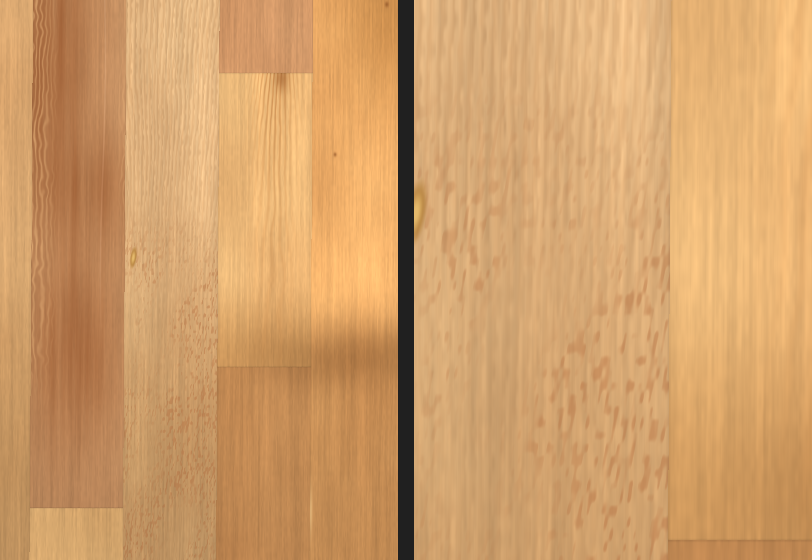
Left, the full canvas; right, a detail of the centre.
A Shadertoy shader for this texture:

```glsl
float hash(vec2 p) {
    p = fract(p * vec2(0.1031, 0.1137));
    p += dot(p, p.yx + 33.33);
    return fract((p.x + p.y) * p.x * 7.31);
}

float noise(vec2 p) {
    vec2 i = floor(p), f = fract(p);
    f = f * f * (3.0 - 2.0 * f);
    return mix(mix(hash(i), hash(i + vec2(1, 0)), f.x),
               mix(hash(i + vec2(0, 1)), hash(i + vec2(1, 1)), f.x), f.y);
}

float fbm(vec2 p) {
    float sum = 0.0, gain = 0.53;
    for (int i = 0; i < 4; i++) {
        sum += gain * noise(p);
        p = p * 2.03 + 17.7;
        gain *= 0.5;
    }
    return sum;
}

float blob(vec2 p, vec2 center, vec2 radius) {
    vec2 d = (p - center) / radius;
    return exp(-dot(d, d));
}

// Soft growth rings, 0 to 1
float rings(float phase) {
    return 0.5 + 0.5 * sin(6.2832 * phase);
}

void mainImage(out vec4 fragColor, in vec2 fragCoord) {
    vec2 uv = fragCoord / iResolution.xy, px = 1.0 / iResolution.xy;

    // Leaning columns, with end joints that differ by column
    float y = uv.y;
    float across = (uv.x + 0.009 * (1.0 - y) - 0.083) / 0.2345;
    float column = floor(across) + 1.0;
    float x = fract(across);
    float joint = column == 1.0 ? 0.093 : column == 3.0 ? 0.345 : -1.0;
    float upperJoint = column == 3.0 ? 0.869 : 2.0;
    float row = step(joint, y) + step(upperJoint, y);
    vec2 board = vec2(x, y);
    vec2 seed = vec2(column * 31.0, row * 47.0 + column * 13.0);

    // Base colour of each board
    vec3 wood = mix(vec3(0.78, 0.59, 0.38), vec3(0.87, 0.67, 0.45), smoothstep(0.1, 0.8, y));
    if (column == 1.0) {
        wood = row < 1.0 ? vec3(0.85, 0.66, 0.43) : vec3(0.77, 0.56, 0.38);
    } else if (column == 2.0) {
        wood = mix(vec3(0.80, 0.62, 0.415), vec3(0.91, 0.735, 0.53), smoothstep(0.15, 0.75, y));
    } else if (column == 3.0) {
        wood = row < 1.0 ? vec3(0.775, 0.55, 0.335)
             : row < 2.0 ? mix(vec3(0.83, 0.62, 0.38), vec3(0.93, 0.725, 0.475), smoothstep(0.36, 0.52, y))
             : vec3(0.83, 0.60, 0.41);
    } else if (column == 4.0) {
        wood = mix(vec3(0.79, 0.565, 0.34), vec3(0.93, 0.68, 0.41), smoothstep(0.3, 0.5, y));
        wood = mix(wood, vec3(0.77, 0.53, 0.28), 0.8 * smoothstep(0.7, 1.0, y) * smoothstep(0.0, 0.9, x));
    }

    // Broad streaks, fine fibres and pores
    float streak = fbm(vec2(x * 7.0, y * 1.6) + seed);
    float fibre = fbm(vec2(x * 55.0, y * 9.0) + seed * 1.7);
    float pore = noise(vec2(x * 83.0, y * 110.0) + seed);
    float cloud = fbm(vec2(x * 1.5, y * 6.0) + seed);
    wood *= 1.0 + 0.12 * (streak - 0.5) + 0.15 * (fibre - 0.5) + 0.045 * (pore - 0.5);
    wood *= 1.0 + vec3(0.10, 0.15, 0.19) * (cloud - 0.5);

    if (column == 1.0 && row > 0.5) {
        // Red heartwood with dark stains and pale wavy rings at both edges
        float stain = 0.8 * blob(board, vec2(0.2, 0.88), vec2(0.4, 0.28))
                    + 0.6 * blob(board, vec2(0.65, 0.66), vec2(0.5, 0.09))
                    + 0.8 * blob(board, vec2(0.45, 0.38), vec2(0.4, 0.17));
        stain *= 0.3 + 1.3 * fbm(vec2(x * 13.0, y * 3.0) + 8.0);
        wood = mix(wood, vec3(0.60, 0.35, 0.19), min(0.8 * stain, 0.8));
        float wave = x * 22.0 + 3.0 * fbm(vec2(x * 4.0, y * 8.0)) + 0.6 * noise(vec2(x * 12.0, y * 70.0));
        float strength = 1.0 - smoothstep(0.06, 0.32, x) + 0.6 * smoothstep(0.88, 1.0, x) * smoothstep(0.5, 0.7, y);
        strength *= smoothstep(0.2, 0.5, y) * (0.4 + fbm(board * vec2(8, 16)));
        wood = mix(wood, vec3(0.90, 0.69, 0.47), 0.6 * strength * pow(rings(wave), 2.0));
        float thread = abs(x - 0.76 - 0.02 * sin(y * 9.0));
        wood += 0.06 * (1.0 - smoothstep(0.0, 0.016, thread)) * smoothstep(0.35, 0.6, y);
    } else if (column == 2.0) {
        // Fine bent rings above, slender resin flecks in slanting drifts below
        float bend = x * 26.0 - 12.0 * x * (y - 0.4) + 5.0 * fbm(board * vec2(1.5, 3.0) + 5.0) + 0.4 * pore;
        wood *= 1.0 - vec3(0.06, 0.085, 0.11) * rings(bend) * (0.3 + 0.7 * smoothstep(0.4, 0.75, y));
        float fleck = noise(vec2(x * 72.0 - y * 70.0, y * 135.0));
        float drifts = fbm(vec2(x * 2.5 - y * 7.0, y * 5.0 + x) + 21.0);
        float zone = smoothstep(0.25, 0.6, drifts + 0.2 * (x - 0.4)) * (1.0 - smoothstep(0.48, 0.66, y));
        wood = mix(wood, vec3(0.71, 0.44, 0.26), 0.45 * zone * smoothstep(0.5, 0.9, fleck));
        // Small resin pocket
        float d = length(vec2(uv.x - 0.335 - 0.2 * (y - 0.54), y - 0.54) / vec2(0.009, 0.021));
        wood = mix(wood, vec3(0.68, 0.47, 0.18), 0.65 * (1.0 - smoothstep(0.55, 1.1, d)));
        wood = mix(wood, vec3(0.93, 0.77, 0.45), 0.8 * (1.0 - smoothstep(0.1, 0.7, d)));
    } else if (column == 3.0 && row == 1.0) {
        // Rings fan out from a knot at the top end
        float drop = 0.869 - y;
        float fan = (x - 0.62 + 0.25 * drop) / (0.35 + 1.4 * drop);
        float ring = pow(rings(fan * 9.0 + 1.6 * fbm(board * vec2(4, 8))), 2.0);
        float reach = exp(-drop * 4.0 - 22.0 * (x - 0.6) * (x - 0.6));
        wood = mix(wood, vec3(0.72, 0.45, 0.22), 0.6 * ring * reach);
        wood = mix(wood, vec3(0.62, 0.37, 0.18), 0.6 * blob(board, vec2(0.67, 0.86), vec2(0.07, 0.022)));
    } else if (column == 4.0) {
        // Pin knots and a pale sliver on the edge
        float pins = blob(uv, vec2(0.842, 0.724), vec2(0.004)) + blob(uv, vec2(0.972, 0.992), vec2(0.005));
        wood = mix(wood, vec3(0.52, 0.29, 0.13), 0.6 * pins);
        wood = mix(wood, vec3(0.95, 0.77, 0.52), 0.8 * blob(board, vec2(0.01, 0.085), vec2(0.018, 0.04)));
    }

    // Sunlight and soft shadow falling across the right side
    float right = smoothstep(0.52, 0.85, uv.x);
    float drift = y + 0.025 * (fbm(uv * 4.0) - 0.5) - 0.03 * (uv.x - 0.8);
    float shade = exp(-pow((drift - 0.365) / 0.055, 2.0));
    wood *= 1.0 - vec3(0.16, 0.19, 0.22) * right * shade;
    wood *= 1.0 + 0.05 * right * exp(-pow((drift - 0.51) / 0.07, 2.0));
    wood *= 1.0 - 0.05 * (1.0 - smoothstep(0.0, 0.35, y));

    // Faint seams between boards
    float seam = min(x, 1.0 - x) * 0.2345;
    float endSeam = min(abs(y - joint), abs(y - upperJoint));
    wood *= 1.0 - 0.05 * (1.0 - smoothstep(0.0, 0.0015 + px.x, seam));
    wood *= 1.0 - 0.07 * (1.0 - smoothstep(0.0, 0.001 + px.y, endSeam));
    fragColor = vec4(clamp(wood, 0.0, 1.0), 1.0);
}
```
